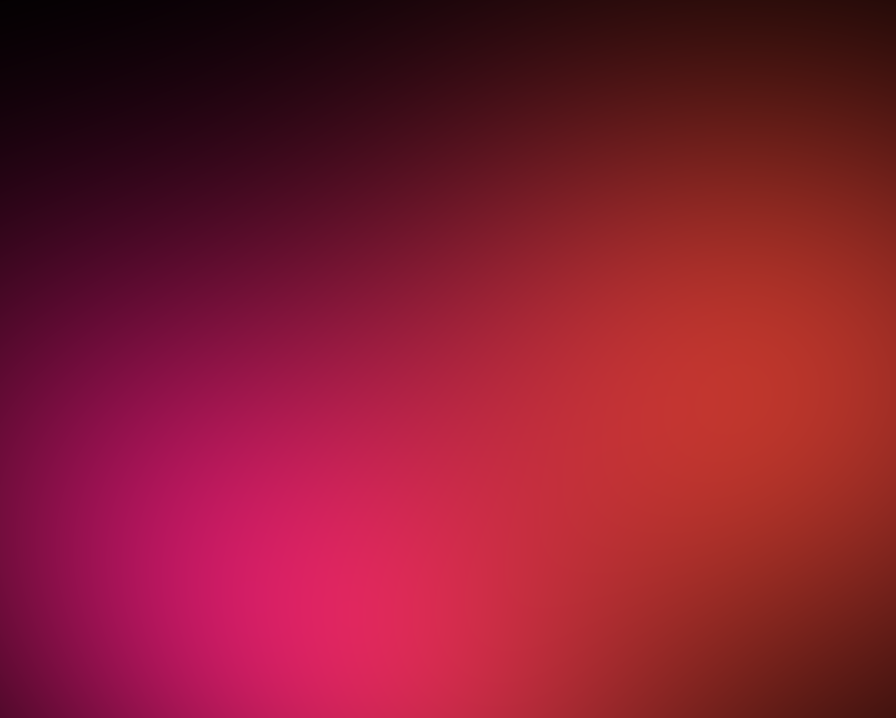
This background is drawn by a Shadertoy shader. Its source:

```glsl
// A soft backdrop: a magenta glow at the lower left melts into a red-orange
// glow at the right, under a nearly black top. Two sheared Gaussian glows give
// the brightness; a horizontal blend between two tints gives the hue.

// Positions and widths are in units of the canvas height.
const vec2  ROSE_CENTER     = vec2(0.45, 0.10);
const float ROSE_SLOPE      = -0.33;  // tilt of the glow's long axis
const float ROSE_LEFT       = 0.42;   // width on the left side
const float ROSE_RIGHT      = 0.36;   // width on the right side
const float ROSE_HEIGHT     = 0.33;
const float ROSE_STRENGTH   = 0.78;

const vec2  EMBER_CENTER    = vec2(1.02, 0.47);
const vec2  EMBER_SIZE      = vec2(0.44, 0.33);
const float EMBER_STRENGTH  = 0.73;

const float OVERLAP_DAMPING = 0.60;   // keeps the shared area from burning out
const float BLACK_LEVEL     = 0.03;

const vec3  MAGENTA_TINT    = vec3(1.0, 0.110, 0.53);
const vec3  EMBER_TINT      = vec3(1.0, 0.285, 0.23);
const vec2  TINT_RANGE      = vec2(0.06, 1.12);

// Gaussian falloff of an offset, with separate widths per axis.
float glow(vec2 offset, vec2 size) {
    vec2 q = offset / size;
    return exp(-0.5 * dot(q, q));
}

// Tilted glow, a little wider on its left side.
float roseGlow(vec2 p) {
    vec2 offset = p - ROSE_CENTER;
    offset.y -= ROSE_SLOPE * offset.x;
    float width = offset.x < 0.0 ? ROSE_LEFT : ROSE_RIGHT;
    return ROSE_STRENGTH * glow(offset, vec2(width, ROSE_HEIGHT));
}

float emberGlow(vec2 p) {
    return EMBER_STRENGTH * glow(p - EMBER_CENTER, EMBER_SIZE);
}

void mainImage(out vec4 fragColor, in vec2 fragCoord) {
    vec2 p = fragCoord / iResolution.y;

    // Brightness: both glows, damped where they overlap.
    float rose = roseGlow(p);
    float ember = emberGlow(p);
    float light = rose + ember - OVERLAP_DAMPING * rose * ember;
    light = max(light - BLACK_LEVEL, 0.0) / (1.0 - BLACK_LEVEL);

    // Hue: magenta on the left to red-orange on the right.
    float warmth = smoothstep(TINT_RANGE.x, TINT_RANGE.y, p.x);
    vec3 tint = mix(MAGENTA_TINT, EMBER_TINT, warmth);

    fragColor = vec4(light * tint, 1.0);
}
```
